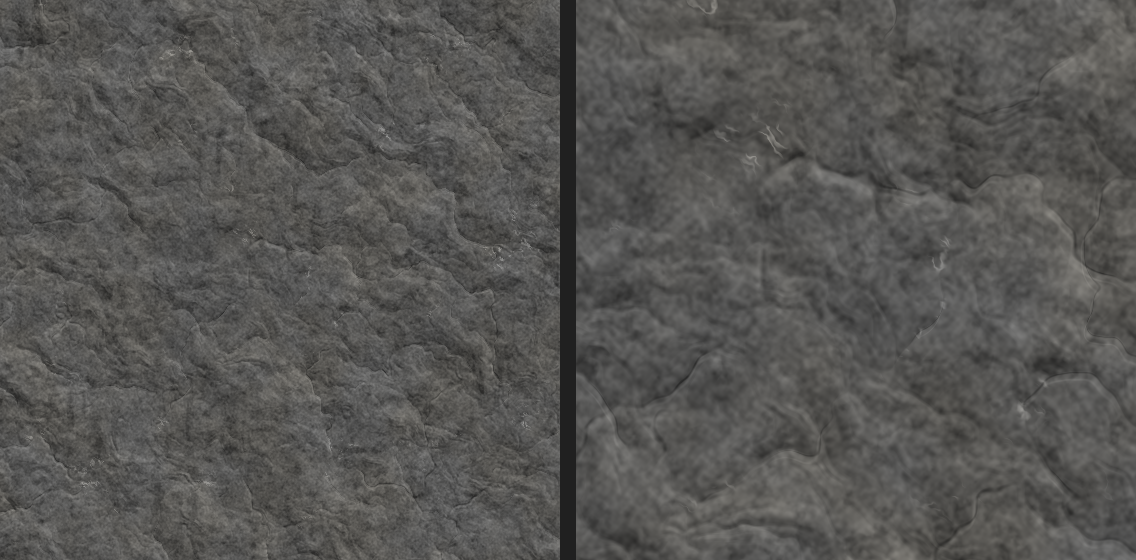
Left: the whole. Right: its middle third, enlarged.
Write a WebGL 2 fragment shader that draws this texture.

```glsl
#version 300 es
precision highp float;
// Dark grey weathered rock face with folded ridges, cracks, stains and pale mineral flecks.

uniform vec2 u_resolution;
out vec4 outColor;

const mat2 OCTAVE_TURN = mat2(0.8, 0.6, -0.6, 0.8);
const vec2 FOLD_DIR = vec2(0.77, -0.64);
const vec2 LIGHT_DIR = vec2(0.35, 0.94);
const float FOLD_FREQ = 5.5;

vec2 hash2(vec2 cell) {
    vec2 k = vec2(dot(cell, vec2(127.1, 311.7)), dot(cell, vec2(269.5, 183.3)));
    return 2.0 * fract(sin(k) * 43758.5453) - 1.0;
}

// Gradient noise centred on zero
float noise(vec2 p) {
    vec2 i = floor(p), f = fract(p);
    vec2 u = f * f * f * (f * (f * 6.0 - 15.0) + 10.0);
    float a = dot(hash2(i), f);
    float b = dot(hash2(i + vec2(1, 0)), f - vec2(1, 0));
    float c = dot(hash2(i + vec2(0, 1)), f - vec2(0, 1));
    float d = dot(hash2(i + vec2(1, 1)), f - vec2(1, 1));
    return 1.5 * mix(mix(a, b, u.x), mix(c, d, u.x), u.y);
}

float fbm(vec2 p, int octaves) {
    float sum = 0.0, amp = 1.0;
    for (int i = 0; i < octaves; i++) {
        sum += amp * noise(p);
        p = OCTAVE_TURN * p * 2.03 + 7.3;
        amp *= 0.55;
    }
    return sum;
}

// Coordinates along and across a direction, the first one stretched
vec2 stretched(vec2 p, vec2 dir, float stretch) {
    return vec2(dot(p, dir) / stretch, dot(p, vec2(-dir.y, dir.x)));
}

vec2 warped(vec2 p, float freq, float amount) {
    return p + amount * vec2(fbm(p * freq + 3.1, 4), fbm(p * freq + 41.7, 4));
}

vec2 foldCoords(vec2 p) {
    return stretched(warped(p, 8.0, 0.04), FOLD_DIR, 1.6);
}

// Signed height of one fold layer; its zero lines are the creases
float foldLayer(vec2 q, int layer) {
    float freq = FOLD_FREQ * exp2(float(layer)), turn = 0.64 * float(layer);
    vec2 r = mat2(cos(turn), sin(turn), -sin(turn), cos(turn)) * q;
    return noise(r * freq + float(layer) * 13.7) / freq;
}

// Rounded bumps that meet in sharp creases
float rockHeight(vec2 p) {
    vec2 q = foldCoords(p);
    float sum = 0.0, weight = 1.0;
    for (int i = 0; i < 5; i++) {
        sum += weight * abs(foldLayer(q, i));
        weight *= 0.85;
    }
    return sum;
}

float band(float dist, float width) {
    return 1.0 - smoothstep(0.0, width, abs(dist));
}

void main() {
    vec2 p = gl_FragCoord.xy / u_resolution.y;

    // Relief lit from above
    vec2 stepUp = 0.0013 * LIGHT_DIR;
    float slope = (rockHeight(p + stepUp) - rockHeight(p - stepUp)) / 0.0026;
    float tone = 0.347 - 0.026 * clamp(slope, -3.0, 3.0);

    // Broad patches and mottling
    float patches = fbm(p * 4.0 + 9.0, 3);
    float mottle = fbm(warped(p, 18.0, 0.012) * 26.0, 5);
    tone += 0.034 * patches + 0.052 * mottle;
    float speckle = fbm(p * 48.0 + 60.0, 4) + 0.5 * patches;
    tone -= 0.050 * smoothstep(0.15, 0.6, speckle);

    // Slanted scratches and fine grain
    float scratches = fbm(stretched(p, vec2(0.64, 0.77), 3.5) * 120.0, 3)
                    + fbm(stretched(p, FOLD_DIR, 3.5) * 110.0 + 31.0, 3);
    tone += 0.022 * scratches;
    tone += 0.040 * noise(p * 125.0) + 0.060 * noise(OCTAVE_TURN * p * 233.0 + 5.0);

    // Vertical water stains
    float stainArea = smoothstep(0.0, 0.5, fbm(p * vec2(5.0, 3.5) + 21.0, 2));
    float stain = smoothstep(0.1, 0.6, fbm(warped(p, 20.0, 0.004) * vec2(52.0, 8.0), 3));
    tone -= 0.060 * stainArea * stain;

    // Cracks in the creases, with a worn lip on the lower side
    vec2 lip = 0.0045 * LIGHT_DIR;
    vec2 q = foldCoords(p), above = foldCoords(p + lip);
    float major = foldLayer(q, 0), minor = foldLayer(q, 1);
    float broken = smoothstep(-0.45, 0.15, fbm(p * 14.0 + 80.0, 3));
    float minorBroken = smoothstep(-0.1, 0.4, fbm(p * 12.0 + 27.0, 3));
    tone += 0.055 * band(foldLayer(above, 0), 0.0030) * broken;
    tone += 0.040 * band(foldLayer(above, 1), 0.0022) * minorBroken;
    tone -= 0.085 * band(major, 0.0022) * broken;
    tone -= 0.060 * band(minor, 0.0016) * minorBroken;

    // Pale flecks, short and broken, gathered along the creases
    float fleckArea = smoothstep(0.12, 0.55, fbm(p * 8.0 + 33.0, 3))
                    * max(band(major, 0.022), 0.7 * band(minor, 0.009));
    vec2 fleckCoords = stretched(warped(p, 45.0, 0.006), FOLD_DIR, 2.4);
    float fleck = band(fbm(fleckCoords * 75.0, 3), 0.20)
                * smoothstep(-0.1, 0.25, noise(p * 70.0 + 11.0));
    tone += 0.24 * fleckArea * fleck;

    // Faint shift between cool and brownish grey
    float warmth = smoothstep(-0.7, 0.7, fbm(p * 7.0 + 70.0, 4));
    vec3 tint = mix(vec3(1.0, 1.0, 0.995), vec3(1.02, 1.0, 0.955), warmth);
    outColor = vec4(clamp(tone, 0.17, 0.58) * tint, 1.0);
}
```
